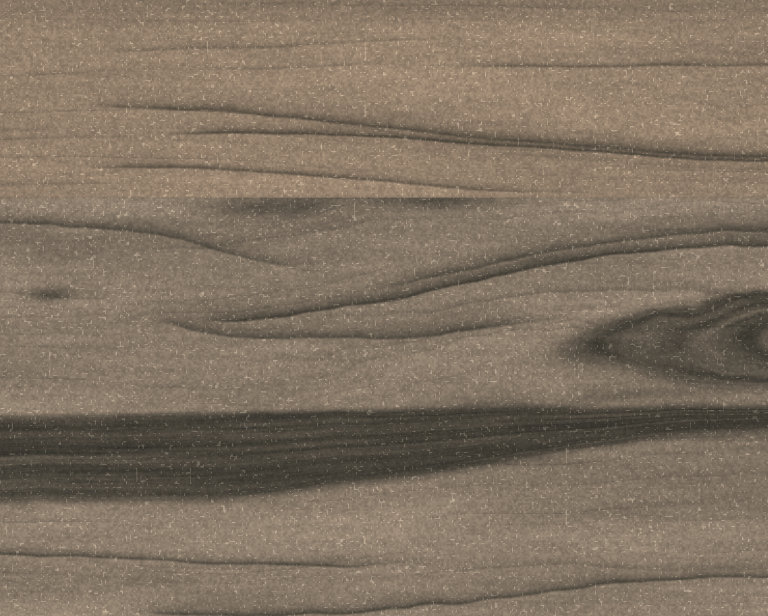
This texture is drawn by a Shadertoy shader. Its source:

```glsl
const vec3 LIGHT_WOOD = vec3(0.645, 0.570, 0.492);
const vec3 WARM_WOOD = vec3(0.655, 0.565, 0.475);
const vec3 DARK_WOOD = vec3(0.195, 0.190, 0.165);
const float SEAM_Y = 0.679;
const float UPPER_SHADE = 0.13;
const float LOWER_SHADE = 0.21;
const float BAND_SHADE = 0.74;
const float WEDGE_SHADE = 0.60;
const float FIBRE_CONTRAST = 0.16;
const float GRAIN_SCALE = 330.0;
const float GRAIN_CONTRAST = 0.17;
const float SPECK_GAIN = 0.15;

float hash(vec2 p) {
    vec3 q = fract(vec3(p.xyx) * 0.1031);
    q += dot(q, q.yzx + 33.33);
    return fract((q.x + q.y) * q.z);
}

float noise(vec2 p) {
    vec2 i = floor(p), f = fract(p);
    f = f * f * (3.0 - 2.0 * f);
    return mix(mix(hash(i), hash(i + vec2(1, 0)), f.x),
               mix(hash(i + vec2(0, 1)), hash(i + vec2(1, 1)), f.x), f.y);
}

float fbm(vec2 p) {
    float sum = 0.0, gain = 0.5;
    for (int i = 0; i < 4; i++) {
        sum += gain * noise(p);
        p = p * 2.03 + 17.1;
        gain *= 0.5;
    }
    return sum / 0.9375;
}

// Growth lines: crisp lower edge, soft fade upward, broken along the grain
float streaks(vec2 p, float rows, float seed) {
    float t = p.y * rows + 0.9 * noise(vec2(p.x * 2.5, p.y * rows * 0.3) + seed);
    float row = floor(t), s = fract(t);
    float start = 0.45 * hash(vec2(row, seed));
    float u = s - start;
    float fade = mix(4.0, 11.0, hash(vec2(row, seed + 5.0)));
    float presence = smoothstep(0.35, 0.85, noise(vec2(p.x * 2.2 + seed, row * 7.3 + seed)));
    return presence * smoothstep(0.0, 0.09, u) * exp(-fade * max(u, 0.0)) * (1.0 - s);
}

// One long vein above height y, tapered between two ends
float vein(vec2 p, float y, float left, float right, float thickness) {
    float u = p.y - y;
    float ends = smoothstep(left, left + 0.1, p.x) * (1.0 - smoothstep(right - 0.25, right, p.x));
    return ends * smoothstep(-0.004, 0.002, u) * exp(-max(u, 0.0) / thickness);
}

float blot(vec2 p, vec2 centre, vec2 size) {
    vec2 q = (p - centre) / size;
    return exp(-dot(q, q));
}

float cover(float shade, float amount) {
    return 1.0 - (1.0 - shade) * (1.0 - clamp(amount, 0.0, 1.0));
}

float upperPlank(vec2 p, float fibre) {
    float slope = 0.075 * smoothstep(0.1, 1.3, p.x) * smoothstep(0.95, 0.78, p.y);
    vec2 q = vec2(p.x, p.y + slope + 0.025 * fbm(p * vec2(2.5, 5.0)));
    float shade = UPPER_SHADE + 0.28 * (fbm(q * vec2(1.3, 18.0)) - 0.45);
    shade += 0.10 * smoothstep(0.93, 1.0, p.y) + 0.07 * blot(p, vec2(0.0, 0.73), vec2(0.25, 0.05));
    shade = cover(shade, 0.48 * streaks(q, 22.0, 3.0));
    shade = cover(shade, 0.30 * streaks(q, 48.0, 11.0));
    float wave = 0.014 * (fbm(p * vec2(5.0, 3.0)) - 0.5);
    vec2 w = p + vec2(0.0, wave);
    shade = cover(shade, 0.62 * vein(w, 0.83 - 0.085 * smoothstep(0.1, 1.3, p.x), 0.12, 1.5, 0.008));
    shade = cover(shade, 0.80 * vein(w, 0.785 - 0.047 * smoothstep(0.45, 1.3, p.x), 0.25, 1.6, 0.006));
    shade = cover(shade, 0.60 * vein(w, 0.732 - 0.045 * smoothstep(0.2, 1.0, p.x), 0.12, 1.0, 0.006));
    shade = cover(shade, 0.50 * vein(w, 0.894, 0.72, 1.6, 0.005));
    return shade + FIBRE_CONTRAST * fibre;
}

float lowerPlank(vec2 p, float fibre) {
    float swirl = smoothstep(0.28, 0.42, p.y);
    float drift = (fbm(p * vec2(2.6, 4.0) + 4.0) - 0.5) * mix(0.05, 0.13, swirl);
    float rise = mix(0.04, 0.09, swirl) * smoothstep(0.2, 1.3, p.x);
    vec2 q = vec2(p.x, p.y - rise + drift);
    float shade = LOWER_SHADE + 0.42 * (fbm(q * vec2(2.0, 13.0) + 9.0) - 0.45);
    shade = cover(shade, 0.62 * streaks(q, 20.0, 7.0));
    shade = cover(shade, 0.38 * streaks(q, 44.0, 23.0));

    // Broad dark band narrowing to the right
    float wave = 0.03 * (fbm(p * vec2(3.5, 2.0) + 2.0) - 0.5);
    float centre = 0.255 + 0.068 * smoothstep(0.25, 1.3, p.x) + wave;
    float halfWidth = mix(0.073, 0.020, smoothstep(0.3, 1.3, p.x));
    float off = p.y - centre;
    float band = smoothstep(-halfWidth - 0.012, -halfWidth + 0.012, off)
               * (1.0 - smoothstep(halfWidth - 0.010, halfWidth + 0.006, off));
    float layers = fbm(vec2(p.x * 2.0, off / halfWidth * 9.0));
    shade = cover(shade, band * (BAND_SHADE + 0.55 * (layers - 0.5)));

    // Nested arcs opening to the right
    vec2 a = p - vec2(0.86, 0.425);
    float bow = a.y - 0.07 * a.x + 0.05 * (fbm(p * vec2(6.0, 9.0)) - 0.5);
    float ring = a.x - 52.0 * bow * bow;
    float wedge = smoothstep(-0.02, 0.13, ring);
    float arcs = fbm(vec2(ring * 18.0, bow * 12.0));
    shade = cover(shade, wedge * (WEDGE_SHADE + 0.95 * (arcs - 0.5)));

    // Winding veins and knots
    vec2 w = p + vec2(0.0, 0.03 * (fbm(p * vec2(5.0, 4.0) + 6.0) - 0.5));
    float climb = 0.485 + 0.115 * smoothstep(0.32, 1.2, p.x);
    shade = cover(shade, 0.85 * vein(w, climb, 0.30, 1.7, 0.013));
    shade = cover(shade, 0.60 * vein(w, climb + 0.022, 0.58, 1.7, 0.010));
    shade = cover(shade, 0.65 * vein(w, 0.455 + 0.22 * pow(p.x - 0.55, 2.0), 0.22, 1.0, 0.014));
    shade = cover(shade, 0.62 * vein(w, 0.635 - 0.28 * p.x * p.x, -0.2, 0.58, 0.010));
    shade = cover(shade, 0.70 * vein(w, 0.095 - 0.012 * p.x, -0.2, 0.75, 0.006));
    shade = cover(shade, 0.75 * vein(w, 0.008 + 0.06 * smoothstep(0.4, 1.3, p.x), 0.2, 1.6, 0.007));
    float ragged = 0.35 + 1.1 * fbm(q * vec2(14.0, 70.0));
    shade = cover(shade, 0.70 * ragged * blot(w, vec2(0.43, 0.662), vec2(0.10, 0.016)));
    shade = cover(shade, 0.55 * ragged * blot(w, vec2(0.70, 0.672), vec2(0.12, 0.012)));
    shade = cover(shade, 0.75 * ragged * blot(w, vec2(0.08, 0.520), vec2(0.04, 0.011)));
    return shade + FIBRE_CONTRAST * fibre;
}

void mainImage(out vec4 fragColor, in vec2 fragCoord) {
    vec2 p = fragCoord / iResolution.y;
    float fibre = fbm(p * vec2(9.0, 110.0) + 30.0) - 0.5;
    float upper = smoothstep(SEAM_Y - 0.0015, SEAM_Y + 0.0015, p.y);
    float shade = mix(lowerPlank(p, fibre), upperPlank(p, fibre), upper);
    shade += 0.12 * exp(-abs(p.y - SEAM_Y) / 0.002);
    vec3 color = mix(mix(LIGHT_WOOD, WARM_WOOD, upper), DARK_WOOD, clamp(shade, -0.15, 0.97));

    // Sandy surface grain with scattered pale specks
    float grain = noise(p * GRAIN_SCALE) + 0.5 * noise(p * GRAIN_SCALE * 0.47 + 50.0) - 0.75;
    float speck = smoothstep(0.76, 0.98, noise(p * GRAIN_SCALE * 0.9 + 91.0));
    color *= 1.0 + GRAIN_CONTRAST * grain;
    color += SPECK_GAIN * speck * vec3(1.0, 0.95, 0.86);
    fragColor = vec4(color, 1.0);
}
```
